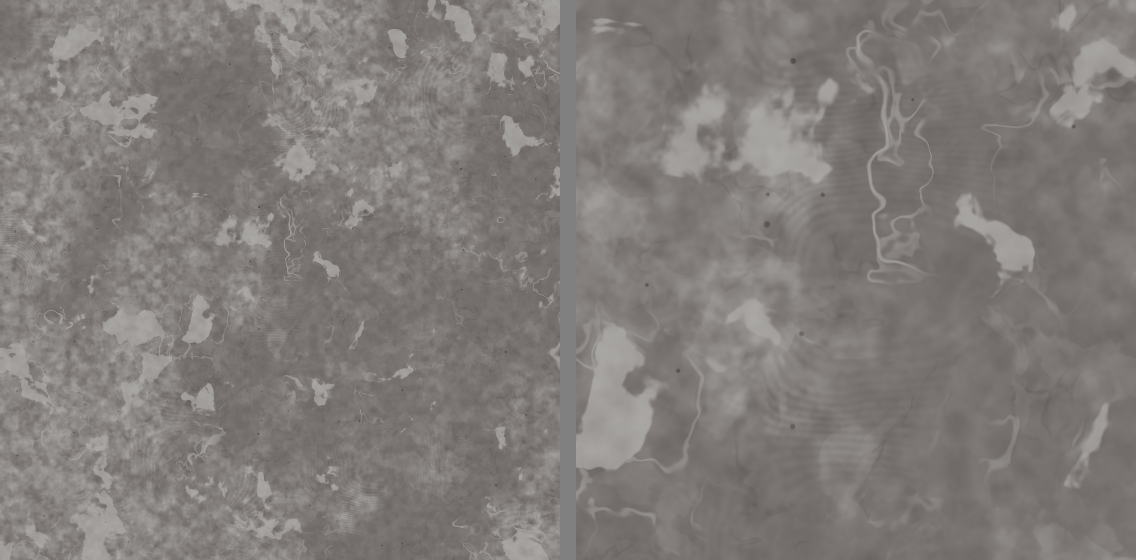
Left, the full canvas; right, a detail of the centre.
Give the GLSL for this texture, as a WebGL 2 fragment shader.

```glsl
#version 300 es
precision highp float;

uniform vec2 u_resolution;
out vec4 fragColor;

const vec3 DARK_STONE = vec3(0.430, 0.406, 0.400);
const vec3 PALE_STONE = vec3(0.670, 0.662, 0.650);
const vec2 CLOUD_SCALE = vec2(5.2, 3.8);
const float BASE_TONE = 0.13;
const float CLOUD_TONE = 0.29;
const float FLAKE_TONE = 0.13;
const float PALE_TONE = 0.88;
const float GRAIN_SCALE = 75.0;
const float BLOTCH_SCALE = 17.0;
const float BLOTCH_LEVEL = 0.735;
const float RIPPLE_COUNT = 200.0;
const float SPECK_GRID = 55.0;
const float SPECK_SHARE = 0.025;

float hash(vec2 cell) {
    uvec2 k = uvec2(ivec2(cell)) * uvec2(1597u, 7919u);
    uint h = (k.x ^ k.y) * 747796u + 28913u;
    h = (h ^ (h >> 15)) * 73244475u;
    h = (h ^ (h >> 13)) * 26699u;
    h ^= h >> 16;
    return float(h & 65535u) / 65535.0;
}

float noise(vec2 p) {
    vec2 cell = floor(p);
    vec2 f = p - cell;
    f = f * f * f * (f * (f * 6.0 - 15.0) + 10.0);
    float low = mix(hash(cell), hash(cell + vec2(1, 0)), f.x);
    float high = mix(hash(cell + vec2(0, 1)), hash(cell + vec2(1, 1)), f.x);
    return mix(low, high, f.y);
}

float fbm(vec2 p, int octaves) {
    const mat2 TURN = mat2(1.6, 1.2, -1.2, 1.6);
    float sum = 0.0, total = 0.0, weight = 0.5;
    for (int i = 0; i < octaves; i++) {
        sum += weight * noise(p);
        total += weight;
        weight *= 0.52;
        p = TURN * p + 17.3;
    }
    return sum / total;
}

// Distance of a noise field from its middle level: zero along winding lines
float ridge(vec2 p, int octaves) {
    return abs(fbm(p, octaves) - 0.5);
}

float specks(vec2 p) {
    vec2 cell = floor(p * SPECK_GRID);
    vec2 center = 0.25 + 0.5 * vec2(hash(cell + 311.0), hash(cell + 523.0));
    float radius = mix(0.05, 0.12, hash(cell + 719.0));
    float d = length(fract(p * SPECK_GRID) - center);
    return step(hash(cell + 97.0), SPECK_SHARE) * (1.0 - smoothstep(radius * 0.5, radius * 1.3, d));
}

void main() {
    vec2 p = gl_FragCoord.xy / min(u_resolution.x, u_resolution.y);
    vec2 warp = vec2(fbm(p * 11.0 + 40.0, 4), fbm(p * 11.0 + 80.0, 4)) - 0.5;
    vec2 q = p + 0.07 * warp;

    // Soft clouds with rough grain on their lighter parts
    float cloud = smoothstep(0.36, 0.66, fbm(p * CLOUD_SCALE + 5.0, 5));
    float grain = fbm(p * GRAIN_SCALE + 9.0, 3) - 0.5;
    float tone = BASE_TONE + CLOUD_TONE * cloud;
    tone += grain * mix(0.35, 0.95, cloud);

    // Translucent flakes
    float flake = smoothstep(0.56, 0.61, fbm(q * 20.0 + 130.0, 5) + 0.12 * (cloud - 0.5));
    tone += FLAKE_TONE * flake;

    // Fingerprint ripples and short dark scratches
    float rippleArea = smoothstep(0.5, 0.68, fbm(p * 6.0 + 210.0, 3)) * (0.3 + 0.7 * cloud);
    float ripple = sin(RIPPLE_COUNT * (noise(p * 6.0 + 61.0) + 0.05 * noise(p * 35.0)));
    tone += 0.07 * ripple * rippleArea;
    float scratch = 1.0 - smoothstep(0.01, 0.05, ridge(q * 38.0 + 19.0, 3));
    tone -= 0.11 * scratch * smoothstep(0.48, 0.62, fbm(p * 16.0 + 33.0, 3));

    // Broken vein network, coarse and fine
    float region = fbm(p * 5.5 + 170.0, 4);
    float coarse = ridge(q * 7.0 + 25.0, 5);
    float fine = ridge(q * 21.0 + 55.0, 4);
    float gaps = smoothstep(0.42, 0.58, fbm(p * 32.0 + 140.0, 3));
    float coarseVein = (1.0 - smoothstep(0.004, 0.022, coarse)) * smoothstep(0.42, 0.58, region);
    float fineVein = (1.0 - smoothstep(0.006, 0.034, fine)) * smoothstep(0.40, 0.62, region);
    float vein = max(coarseVein * (0.2 + 0.65 * gaps), fineVein * (0.12 + 0.45 * gaps));

    // Ragged pale blotches gathered along the coarse veins
    float nearVein = 1.0 - smoothstep(0.0, 0.09, coarse);
    float blotchField = fbm(q * BLOTCH_SCALE + 230.0, 5) + 0.5 * (region - 0.5);
    blotchField += 0.09 * nearVein + 0.14 * grain;
    float blotch = smoothstep(BLOTCH_LEVEL - 0.03, BLOTCH_LEVEL + 0.035, blotchField);

    float pale = max(vein, 0.92 * blotch);
    tone = mix(tone, PALE_TONE + 0.35 * grain, pale);
    tone -= 0.5 * specks(p);

    fragColor = vec4(mix(DARK_STONE, PALE_STONE, tone), 1.0);
}
```
